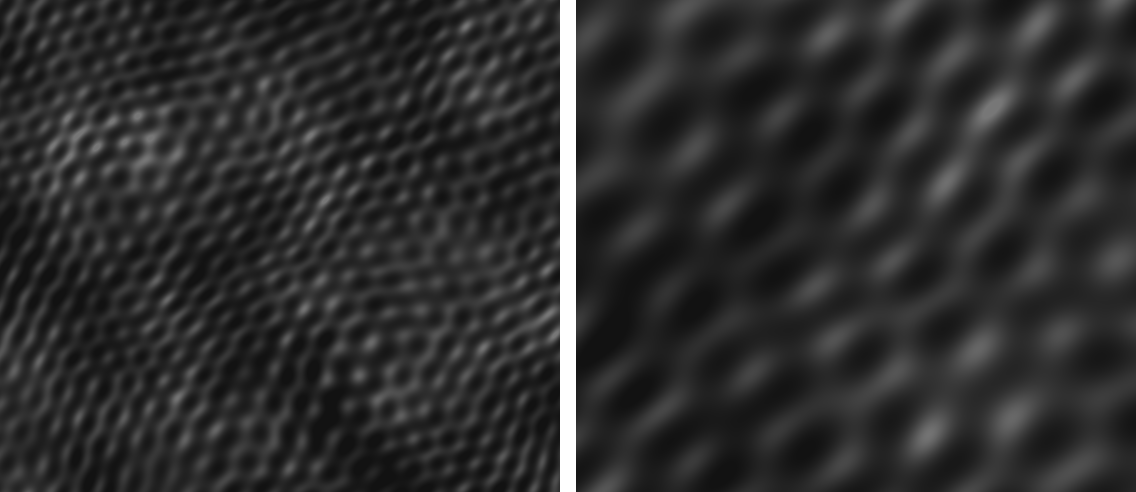
Left: the whole. Right: its middle third, enlarged.
Give the GLSL for this texture, as a Shadertoy shader.

```glsl
// Soft dark grey relief of crossing diagonal ripples that break up into beads.

vec2 latticeGradient(vec2 cell) {
    float angle = 6.2832 * fract(sin(dot(cell, vec2(127.1, 311.7))) * 43758.55);
    return vec2(cos(angle), sin(angle));
}

float gradientNoise(vec2 p) {
    vec2 cell = floor(p), f = fract(p);
    vec2 u = f * f * f * (f * (f * 6.0 - 15.0) + 10.0);
    vec2 e = vec2(1.0, 0.0);
    float bottom = mix(dot(latticeGradient(cell), f),
                       dot(latticeGradient(cell + e.xy), f - e.xy), u.x);
    float top = mix(dot(latticeGradient(cell + e.yx), f - e.yx),
                    dot(latticeGradient(cell + e.xx), f - e.xx), u.x);
    return mix(bottom, top, u.y);
}

// Parallel ridges running at the given angle, with patchy strength.
float ripple(vec2 p, vec2 bent, float degrees, float spacing, float seed) {
    float angle = radians(degrees);
    float across = dot(bent, vec2(sin(angle), -cos(angle)));
    float strength = 1.0 + 1.1 * gradientNoise(p * 5.0 + seed);
    return strength * cos(6.2832 * across / spacing + seed);
}

void mainImage(out vec4 fragColor, in vec2 fragCoord) {
    vec2 p = fragCoord / iResolution.y;

    // Bend the ridges with a broad and a fine warp
    vec2 bent = p;
    bent += 0.06 * vec2(gradientNoise(p * 2.3 + 3.7), gradientNoise(p * 2.3 + 18.2));
    bent += 0.010 * vec2(gradientNoise(p * 8.0 + 41.3), gradientNoise(p * 8.0 + 65.8));

    // Steep ridges rule the lower left, shallow ones the upper right
    float side = smoothstep(0.1, 1.1, 0.55 * p.x + 0.65 * p.y);
    float height = mix(0.9, 0.55, side) * ripple(p, bent, 62.0, 0.045, 7.3);
    height += mix(0.42, 0.72, side) * ripple(p, bent, 19.0, 0.045, 23.9);

    // A faint third set cuts the ridges into round beads
    height += 0.28 * ripple(p, bent, 108.0, 0.052, 51.4);

    // Uneven beads stretched along the ridges, and broad light and dark areas
    vec2 along = mat2(0.72, -0.69, 0.69, 0.72) * p;
    height += 1.1 * gradientNoise(along * vec2(9.0, 16.0) + 87.1);
    height += 1.0 * gradientNoise(p * 6.0 + 33.4);
    height += 1.9 * gradientNoise(p * 2.7 + 12.6);

    float grey = 0.155 * exp(0.46 * min(height, 2.4));
    fragColor = vec4(vec3(max(grey, 0.07)), 1.0);
}
```
